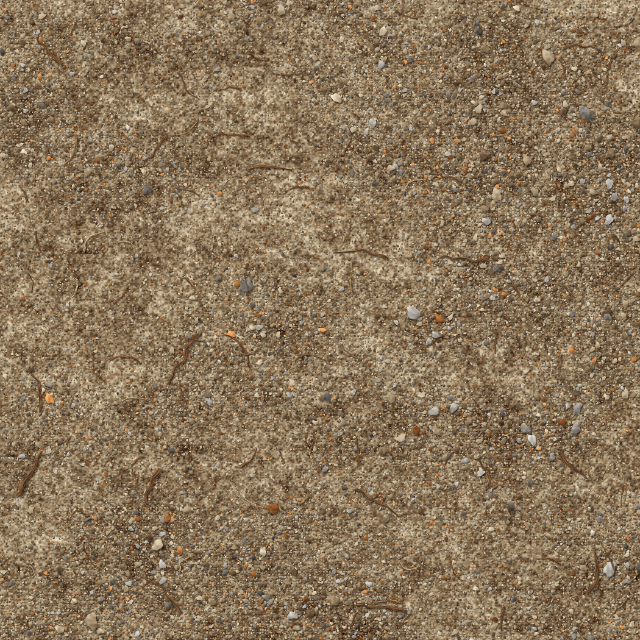
This texture is drawn by a WebGL 1 fragment shader. Its source:

```glsl
precision highp float;
// Dry gritty soil with scattered pebbles, grains and broken twigs.
uniform vec2 u_resolution;

// Soil ramp: the middle colour and its change per unit of tone
const vec3 SOIL_MID = vec3(0.555, 0.463, 0.340);
const vec3 SOIL_LIGHTER = vec3(0.144, 0.159, 0.160);
const vec3 SOIL_DARKER = vec3(0.151, 0.151, 0.122);
const vec3 ORANGE_TINT = vec3(1.12, 0.82, 0.55);
const vec3 TWIG_BROWN = vec3(0.43, 0.29, 0.18);
const vec3 TWIG_PALE = vec3(0.68, 0.58, 0.42);
const vec2 LIGHT = vec2(-0.45, 0.89);
const float GRAIN_CELLS = 230.0;   // cells across for the finest grains
const float LAYER_SCALE = 0.56;    // cell count ratio between stone layers
const float GRAIN_DENSITY = 0.8;
const float GRAIN_RADIUS = 0.38;   // in cells
const float TWIG_CELLS = 6.0;
const float TWIG_DENSITY = 0.5;

float hash(vec2 p) {
  vec3 q = fract(vec3(p.xyx) * 0.1031);
  q += dot(q, q.yzx + 33.33);
  return fract((q.x + q.y) * q.z);
}
vec2 hash2(vec2 p) { return vec2(hash(p), hash(p + 71.7)); }

// Value noise centred on zero
float noise(vec2 p) {
  vec2 i = floor(p), f = fract(p);
  f = f * f * (3.0 - 2.0 * f);
  float low = mix(hash(i), hash(i + vec2(1.0, 0.0)), f.x);
  float high = mix(hash(i + vec2(0.0, 1.0)), hash(i + 1.0), f.x);
  return mix(low, high, f.y) - 0.5;
}
vec2 rotate(vec2 p, float angle) {
  float c = cos(angle), s = sin(angle);
  return vec2(c * p.x + s * p.y, c * p.y - s * p.x);
}
vec3 soilRamp(float tone) {
  return SOIL_MID + max(tone, 0.0) * SOIL_LIGHTER + min(tone, 0.0) * SOIL_DARKER;
}
float coverage(float dist, float blur) { return clamp(0.5 - dist / blur, 0.0, 1.0); }

// Lumpy, slightly angular ellipse
float stoneDistance(vec2 p, float radius, float angle, float phase) {
  p = rotate(p, angle) * vec2(0.85, 1.25);
  float a = atan(p.y, p.x + 1e-5);
  float lumps = 0.12 * sin(3.0 * a + phase) + 0.07 * sin(5.0 * a - 2.0 * phase);
  return length(p) - radius * (1.0 + lumps);
}

// One layer of stones and their shadows over the ground
vec3 addStones(vec3 ground, vec2 p, float level, float grit, float pixel) {
  float cells = GRAIN_CELLS * pow(LAYER_SCALE, level);
  float density = GRAIN_DENSITY * pow(0.5, level) * (1.0 + grit * (0.5 + 0.3 * level));
  vec2 q = p * cells;
  float soft = pixel * cells, shadow = 0.0, cover = 0.0;
  vec3 stoneColor = ground;
  for (int n = 0; n < 9; n++) {
    vec2 id = floor(q) + vec2(mod(float(n), 3.0), floor((float(n) + 0.5) / 3.0)) - 1.0;
    vec2 key = id + 37.0 * level;
    if (hash(key + 5.3) > density) continue;
    vec2 look = hash2(key + 13.1), shape = hash2(key + 29.9);
    float radius = GRAIN_RADIUS * pow(0.86, level) * mix(0.6, 1.25, shape.x * shape.x);
    vec2 local = q - id - 0.2 - 0.6 * hash2(key);
    float angle = 6.283 * shape.y, phase = 6.283 * look.x;
    float shadowDist = stoneDistance(local + LIGHT * radius * 0.5, radius, angle, phase);
    shadow = max(shadow, coverage(shadowDist, soft + 0.35 * radius));
    float alpha = coverage(stoneDistance(local, radius, angle, phase), soft);
    if (alpha > cover) {
      float tone = 0.35 + 3.0 * (look.x - 0.5) + 0.75 * dot(local, LIGHT) / radius;
      vec3 color = soilRamp(tone + 1.4 * noise(p * 260.0 + key));
      float grey = dot(color, vec3(0.3, 0.5, 0.2));
      color = mix(color, vec3(grey), 0.75 * step(look.y, 0.08 + 0.1 * level));
      stoneColor = color * mix(vec3(1.0), ORANGE_TINT, step(0.93, look.y));
      cover = alpha;
    }
  }
  return mix(ground * (1.0 - 0.38 * shadow), stoneColor, cover);
}

// Bent, tapering, fibrous twigs
vec3 addTwigs(vec3 ground, vec2 p, float level, float pixel) {
  float cells = TWIG_CELLS * (1.0 + level), soft = pixel * cells;
  vec2 q = p * cells;
  for (int n = 0; n < 9; n++) {
    vec2 id = floor(q) + vec2(mod(float(n), 3.0), floor((float(n) + 0.5) / 3.0)) - 1.0;
    vec2 key = id + 53.0 * level + 211.0;
    if (hash(key + 3.7) > TWIG_DENSITY) continue;
    vec2 shape = hash2(key + 17.3), look = hash2(key + 41.9);
    float angle = 6.283 * shape.x, halfLength = mix(0.13, 0.29, shape.y);
    vec2 local = rotate(q - id - 0.25 - 0.5 * hash2(key), angle);
    float along = local.x / halfLength, ends = abs(local.x) - halfLength;
    local.y += 0.2 * (look.x - 0.5) * along * along + 0.05 * noise(vec2(along * 2.5, look.y * 90.0));
    float width = mix(0.008, 0.017, look.y) * (1.0 - 0.45 * clamp(along, -1.0, 1.0));
    float lit = rotate(LIGHT, angle).y;
    float shadowDist = max(abs(local.y + lit * width * 1.3) - width, ends);
    float fibre = noise(vec2(local.x * 18.0, local.y * 190.0) + key);
    vec3 color = mix(TWIG_BROWN, TWIG_PALE, smoothstep(0.55, 1.0, look.x));
    color *= 1.0 + 0.7 * fibre + 0.25 * lit * clamp(local.y / width, -1.0, 1.0);
    ground *= 1.0 - 0.42 * coverage(shadowDist, soft + width);
    ground = mix(ground, color, coverage(max(abs(local.y) - width, ends), soft));
  }
  return ground;
}

void main() {
  float pixel = 1.0 / min(u_resolution.x, u_resolution.y);
  vec2 p = gl_FragCoord.xy * pixel;
  // Broad sandy and gritty patches, slightly stretched sideways
  vec2 broad = p * vec2(1.0, 1.35) + 0.03 * noise(p * 11.0);
  float grit = clamp(2.4 * noise(broad * 5.0 + 7.0) + 1.6 * noise(broad * 12.0 + 31.0), -0.8, 1.0);
  // Crumbly ground from lumps down to dust
  float tone = 0.05 - 0.35 * grit + 0.7 * noise(broad * 9.0 + 60.0);
  tone += 1.1 * noise(broad * 27.0) + 1.2 * noise(p * 64.0 + 19.0);
  tone += 2.2 * noise(p * 205.0 + 43.0) + 1.9 * noise(p * 410.0 + 87.0);
  vec3 color = soilRamp(tone);
  // Stones from fine grains up to pebbles, then twigs on top
  for (int i = 0; i < 5; i++) color = addStones(color, p, float(i), grit, pixel);
  for (int i = 0; i < 2; i++) color = addTwigs(color, p, float(i), pixel);
  gl_FragColor = vec4(clamp(color, 0.0, 1.0), 1.0);
}
```
